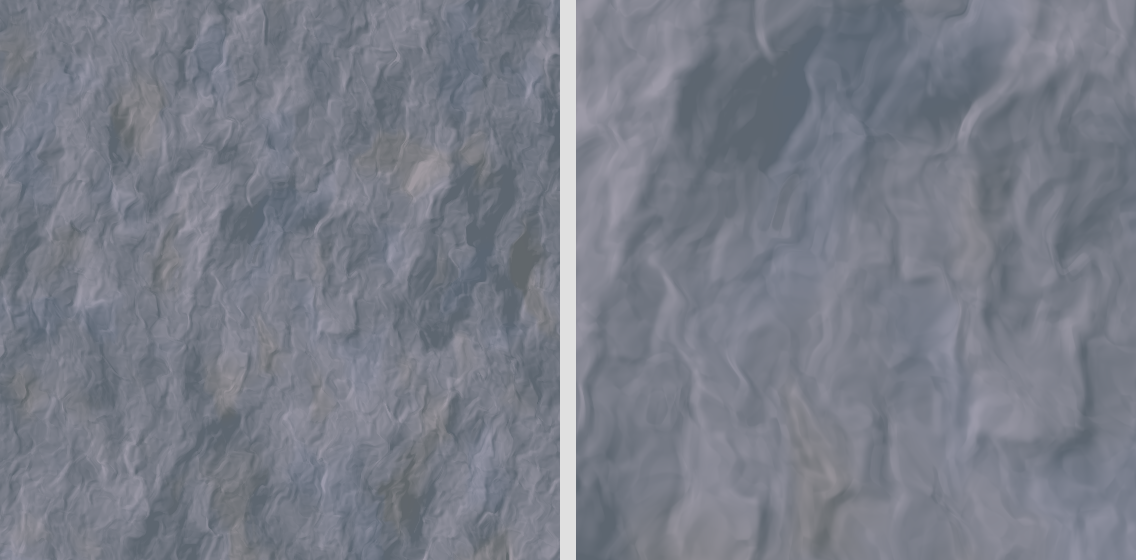
Left: the whole. Right: its middle third, enlarged.
A WebGL 2 fragment shader for this texture:

```glsl
#version 300 es
precision highp float;

uniform vec2 u_resolution;
out vec4 fragColor;

vec2 hash2(vec2 p) {
    return fract(sin(vec2(dot(p, vec2(127.1, 311.7)), dot(p, vec2(269.5, 183.3)))) * 43758.5453);
}

// Cellular noise: each cell is a randomly tilted plane, blended softly at its borders
float facets(vec2 p, float sharpness) {
    vec2 cell = floor(p);
    float sum = 0.0, total = 1e-6;
    for (int j = -1; j <= 1; j++) {
        for (int i = -1; i <= 1; i++) {
            vec2 id = cell + vec2(i, j);
            vec2 r = p - id - hash2(id);
            vec2 tilt = hash2(id + 57.0) * 2.0 - 1.0;
            float tone = hash2(id + 113.0).x - 0.5;
            float weight = exp(-sharpness * dot(r, r));
            sum += weight * (tone + dot(r, tilt));
            total += weight;
        }
    }
    return sum / total;
}

// Difference between the two nearest cell distances, zero along borders
float borderDistance(vec2 p) {
    vec2 cell = floor(p);
    float nearest = 9.0, second = 9.0;
    for (int j = -1; j <= 1; j++) {
        for (int i = -1; i <= 1; i++) {
            vec2 id = cell + vec2(i, j);
            float d = length(p - id - hash2(id));
            second = min(second, max(nearest, d));
            nearest = min(nearest, d);
        }
    }
    return second - nearest;
}

// Layered sines gently bend the vertical grain, small facets fray it
vec2 warp(vec2 p) {
    p.x -= 0.12 * p.y;
    p += 0.009 * sin(p.yx * vec2(13.0, 17.0) + vec2(1.3, 4.1));
    p += 0.003 * sin(p.yx * vec2(37.0, 43.0) + p * 19.0 + vec2(2.7, 0.6));
    vec2 fray = vec2(facets(p * vec2(38.0, 27.0), 8.0), facets(p * vec2(31.0, 24.0) + 9.0, 8.0));
    return p + 0.014 * fray;
}

// Rock surface: tall slabs broken into ever finer chips
float relief(vec2 p) {
    vec2 q = warp(p);
    float height = 0.0, amplitude = 0.5;
    vec2 scale = vec2(11.0, 4.6);
    for (int octave = 0; octave < 5; octave++) {
        float lean = 0.22 * cos(2.5 * float(octave));
        vec2 slanted = vec2(q.x - lean * q.y, q.y);
        height += amplitude * facets(slanted * scale + 17.3 * float(octave), 11.0);
        scale *= vec2(1.85, 2.1);
        amplitude *= 0.64;
    }
    return height;
}

void main() {
    vec2 p = gl_FragCoord.xy / u_resolution.y;
    vec2 q = warp(p);

    // Light from the upper left
    float height = relief(p);
    float light = height - relief(p + vec2(-0.0055, 0.004));

    // Soft crevices between slabs, fading in and out
    float presence = smoothstep(-0.25, 0.3, facets(q * vec2(7.0, 5.0) + 41.0, 5.0));
    float crevice = 1.0 - smoothstep(0.0, 0.22, borderDistance(q * vec2(10.0, 3.8) + 5.0));
    float crack = 1.0 - smoothstep(0.0, 0.13, borderDistance(q * vec2(21.0, 10.0) + 23.0));

    float tone = 0.46 + 0.72 * height + 0.82 * light;
    tone -= presence * (0.27 * crevice + 0.13 * crack);
    tone = clamp(tone, 0.0, 1.1);
    vec3 color = mix(vec3(0.365, 0.4, 0.44), vec3(0.59, 0.585, 0.635), tone);

    // Sparse ochre stains and faint cool patches
    float stain = facets(q * vec2(12.0, 8.0) + 71.0, 5.0);
    color += smoothstep(0.2, 0.65, stain) * vec3(0.014, 0.002, -0.022);
    color += smoothstep(0.15, 0.6, -stain) * vec3(-0.008, 0.0, 0.012);

    fragColor = vec4(color, 1.0);
}
```
